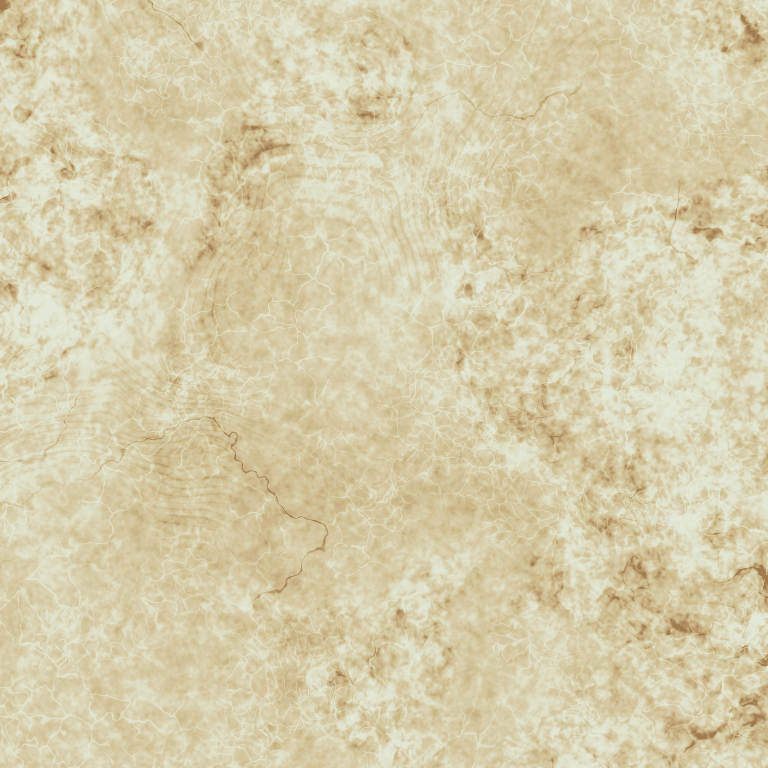
Write a Shadertoy shader that draws this texture.

```glsl
// Cream and honey marble: smooth slabs set among broken, pitted stone.
// Warped fractal noise gives one tone value; agate strata, pale crackle and
// brown fissures are added to it before a six-step colour ramp.

#define SEED 17.0
#define BASE_TONE 0.65
#define CLOUD_CONTRAST 0.36
#define BRECCIA_CONTRAST 0.62
#define GRAIN_CONTRAST 0.60
#define STRATA_CONTRAST 0.20
#define CRACK_STRENGTH 0.36
#define PIT_STRENGTH 0.50
#define FISSURE_STRENGTH 0.50
#define WARP_AMOUNT 0.20
#define CRACK_WIDTH 0.0018

const vec3 MARBLE[6] = vec3[6](
    vec3(0.71, 0.59, 0.41), vec3(0.78, 0.68, 0.50), vec3(0.81, 0.74, 0.56),
    vec3(0.83, 0.78, 0.63), vec3(0.85, 0.82, 0.69), vec3(0.87, 0.87, 0.77));

// Integer hash of a lattice cell, two values in 0..1
vec2 hash2(vec2 cell) {
    uvec2 v = uvec2(ivec2(cell)) * 1664525u + 1013904223u;
    for (int i = 0; i < 2; i++) {
        v.x += v.y * 1664525u;
        v.y += v.x * 1664525u;
        v ^= v >> 16u;
    }
    return vec2(v >> 8u) / 16777216.0;
}

// Value noise in -1..1
float noise(vec2 p) {
    vec2 cell = floor(p), f = fract(p);
    f = f * f * (3.0 - 2.0 * f);
    vec2 e = vec2(1.0, 0.0);
    float low = mix(hash2(cell).x, hash2(cell + e.xy).x, f.x);
    float high = mix(hash2(cell + e.yx).x, hash2(cell + e.xx).x, f.x);
    return 2.0 * mix(low, high, f.y) - 1.0;
}

float fbm(vec2 p, int octaves, float gain) {
    float sum = 0.0, amplitude = 0.5;
    for (int i = 0; i < octaves; i++) {
        sum += amplitude * noise(p);
        p = mat2(1.6, 1.2, -1.2, 1.6) * p + 7.3;
        amplitude *= gain;
    }
    return sum;
}

// Gap between the two nearest Voronoi sites: zero on cell borders
float cellBorder(vec2 p) {
    vec2 cell = floor(p), f = fract(p);
    float nearest = 8.0, second = 8.0;
    for (int y = -1; y <= 1; y++)
    for (int x = -1; x <= 1; x++) {
        vec2 offset = vec2(x, y);
        float d = length(offset + hash2(cell + offset) - f);
        second = min(second, max(nearest, d));
        nearest = min(nearest, d);
    }
    return second - nearest;
}

// Thin crack network with the given number of cells across the canvas
float crackle(vec2 p, float cells, float width) {
    return 1.0 - smoothstep(0.3 * width, 1.7 * width, cellBorder(p * cells) / cells);
}

vec3 marbleRamp(float tone) {
    float s = tone * 5.0;
    vec3 colour = MARBLE[0];
    for (int i = 1; i < 6; i++)
        colour = mix(colour, MARBLE[i], clamp(s - float(i - 1), 0.0, 1.0));
    colour += (MARBLE[5] - MARBLE[4]) * 0.4 * clamp(s - 5.0, 0.0, 2.0);
    colour += (MARBLE[0] - MARBLE[1]) * clamp(-s, 0.0, 1.2);
    return colour;
}

void mainImage(out vec4 fragColor, in vec2 fragCoord) {
    vec2 p = fragCoord / iResolution.y + SEED;
    float pixel = 1.0 / iResolution.y;

    // Large folds; small ragged displacement keeps fragments compact
    vec2 folded = p + WARP_AMOUNT * vec2(fbm(p * 3.0, 3, 0.45), fbm(p * 3.0 + 31.0, 3, 0.45));
    vec2 jag = 0.016 * vec2(fbm(p * 32.0, 3, 0.65), fbm(p * 32.0 + 53.0, 3, 0.65));
    vec2 ragged = mix(p, folded, 0.35) + jag;

    // Smooth slabs against broken stone
    float slabField = fbm(folded * 2.8 + 4.0 + 2.0 * jag, 4, 0.45);
    float broken = 1.0 - smoothstep(0.04, 0.15, slabField);
    float rim = exp(-pow((slabField - 0.10) / 0.02, 2.0));

    // Clouds, fragments and grain
    float tone = BASE_TONE + CLOUD_CONTRAST * fbm(folded * 4.5 + 11.0, 4, 0.55);
    tone += BRECCIA_CONTRAST * mix(0.25, 1.0, broken) * fbm(ragged * 19.0 + 23.0, 4, 0.75);
    tone += GRAIN_CONTRAST * mix(0.6, 1.0, broken) * fbm(p * 72.0, 3, 0.85);
    tone += 0.15 * rim * (0.4 + noise(p * 9.0));

    // Agate strata follow the contours of a smooth field
    float height = fbm(folded * 2.4 + 41.0, 2, 0.4) + 0.010 * noise(p * 34.0);
    float nest = smoothstep(-0.02, 0.22, fbm(p * 3.2 + 67.0, 3, 0.5));
    float strata = 0.7 * noise(vec2(height * 28.0, 2.5)) + 0.7 * noise(vec2(height * 95.0, 9.5));
    float growthLine = pow(0.5 + 0.5 * cos(height * 290.0), 5.0) - 0.25;
    tone += STRATA_CONTRAST * nest * (strata - 0.9 * growthLine);

    // Broken pale crackle at two sizes
    float width = max(CRACK_WIDTH, 0.8 * pixel);
    float coarse = crackle(ragged, 24.0, width) * smoothstep(-0.4, 0.3, noise(p * 15.0 + 5.0));
    float fine = crackle(ragged + 3.0, 52.0, width) * smoothstep(-0.3, 0.5, noise(p * 12.0 + 19.0));
    tone += CRACK_STRENGTH * max(coarse, 0.8 * fine);

    // Clustered brown pits with pale lips
    float cluster = broken * smoothstep(-0.2, 0.2, fbm(p * 5.0 + 83.0, 3, 0.5));
    float pitField = fbm(ragged * 30.0 + 61.0, 3, 0.55);
    float pit = smoothstep(0.27, 0.42, pitField);
    float lip = smoothstep(0.12, 0.19, pitField) * (1.0 - smoothstep(0.2, 0.27, pitField));
    tone += cluster * (0.16 * lip - PIT_STRENGTH * pit);

    // Dark hairlines between fragments and a few long fissures
    float hairline = crackle(ragged + 8.0, 30.0, width) * smoothstep(0.0, 0.5, noise(p * 17.0 + 71.0));
    float seam = abs(fbm(ragged * 4.0 + 97.0, 3, 0.5));
    float fissure = 1.0 - smoothstep(0.002, 0.008 + 2.0 * pixel, seam);
    fissure *= smoothstep(0.1, 0.5, noise(p * 7.0 + 29.0));
    tone -= FISSURE_STRENGTH * max(fissure, 0.6 * hairline * broken);

    fragColor = vec4(marbleRamp(tone), 1.0);
}
```
